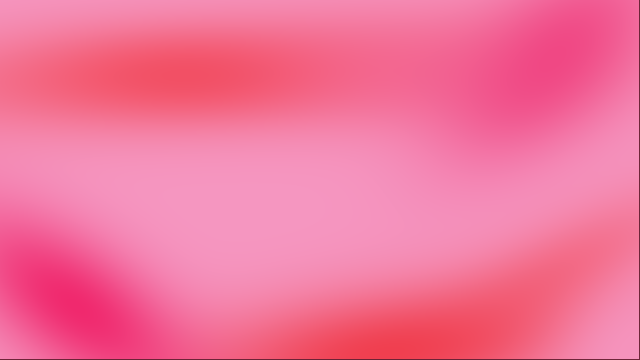
This background is drawn by a WebGL 1 fragment shader. Its source:

```glsl
precision highp float;
// Soft pink backdrop with blurred coral and magenta clouds.
// Each cloud is a rotated Gaussian blended over a pale base;
// a thin dark line closes the right and bottom borders.

uniform vec2 u_resolution;

// Gaussian falloff around a centre, stretched along a tilted axis.
float cloud(vec2 p, vec2 centre, float angle, vec2 radius) {
    vec2 d = p - centre;
    float c = cos(angle), s = sin(angle);
    vec2 q = vec2(c * d.x + s * d.y, c * d.y - s * d.x) / radius;
    return exp(-dot(q, q));
}

void main() {
    vec2 uv = gl_FragCoord.xy / u_resolution;
    vec2 p = uv * vec2(16.0 / 9.0, 1.0);

    vec3 palePink = vec3(0.96, 0.59, 0.755);
    vec3 coral = vec3(0.95, 0.36, 0.45);
    vec3 rose = vec3(0.95, 0.37, 0.56);
    vec3 magenta = vec3(0.94, 0.27, 0.51);
    vec3 hotPink = vec3(0.94, 0.16, 0.43);
    vec3 red = vec3(0.94, 0.23, 0.29);
    vec3 color = palePink;

    // Upper band, with a coral core and a magenta right end
    color = mix(color, coral, 0.82 * cloud(p, vec2(0.50, 0.79), 0.05, vec2(0.90, 0.15)));
    color = mix(color, vec3(0.95, 0.28, 0.35), 0.75 * cloud(p, vec2(0.53, 0.79), 0.0, vec2(0.38, 0.11)));
    color = mix(color, rose, 0.60 * cloud(p, vec2(1.22, 0.80), 0.0, vec2(0.42, 0.16)));
    color = mix(color, magenta, 0.95 * cloud(p, vec2(1.54, 0.84), 0.75, vec2(0.36, 0.19)));

    // Lower sweep rising to the right, and the pale corner beneath it
    color = mix(color, vec3(0.95, 0.39, 0.49), 0.82 * cloud(p, vec2(1.55, 0.24), 0.50, vec2(0.42, 0.13)));
    color = mix(color, red, 0.95 * cloud(p, vec2(1.07, 0.02), 0.12, vec2(0.54, 0.17)));
    color = mix(color, palePink, 0.80 * cloud(p, vec2(1.75, 0.04), 0.70, vec2(0.24, 0.16)));

    // Diagonal hot pink glow at lower left
    color = mix(color, hotPink, cloud(p, vec2(0.21, 0.15), -0.62, vec2(0.38, 0.17)));

    // Thin dark border on two sides
    float border = min(p.y, 16.0 / 9.0 - p.x);
    color = mix(color, vec3(0.40, 0.13, 0.20), 1.0 - smoothstep(0.001, 0.004, border));

    gl_FragColor = vec4(color, 1.0);
}
```
